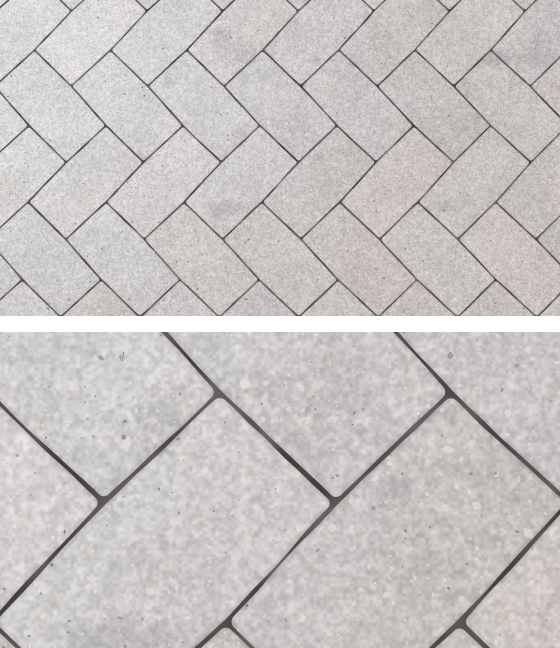
Top: the whole. Bottom: its middle third, enlarged.
A Shadertoy shader for this texture:

```glsl
// Pale concrete pavers laid in a diagonal herringbone, seen in slight perspective.
// Zigzag rows split the plane, slanted joints split each row into rounded bricks;
// hashed cells add pebbles and value noise adds grain, stains and uneven joints.

vec3 hash3(vec2 p) {
    vec3 a = fract(p.xyx * vec3(0.1031, 0.1030, 0.0973));
    a += dot(a, a.yxz + 33.33);
    return fract((a.xxy + a.yzz) * a.zyx);
}

float valueNoise(vec2 p) {
    vec2 cell = floor(p), f = fract(p);
    f = f * f * (3.0 - 2.0 * f);
    float low = mix(hash3(cell).x, hash3(cell + vec2(1, 0)).x, f.x);
    float high = mix(hash3(cell + vec2(0, 1)).x, hash3(cell + vec2(1, 1)).x, f.x);
    return mix(low, high, f.y);
}

// Horizontal place of the peaks of a zigzag; odd rows sit a little to the left
float peakX(float row) {
    return -0.382 - 0.03 * mod(row, 2.0);
}

// Returns brick column, row and distance inside its edge (saturating at 0.04)
vec3 herringbone(vec2 p) {
    float y = p.y + 1.408;
    float row = floor(y / 0.988);
    float zigzag = row * 0.988 + 0.95 * abs(fract(p.x - peakX(row) + 0.5) - 0.5);
    if (y < zigzag) row -= 1.0;

    // Mirrored brick frame, with its top corner at the origin
    float lean = 1.0 - 2.0 * mod(row, 2.0);
    float h = y - row * 0.988;
    float x = p.x - peakX(row);
    float slant = 0.916 * (h - 0.475);
    float column = floor(x - lean * slant + 0.5);
    float m = lean * (x - column);

    // Long and short sides
    float rise = 0.95 * m, below = 1.463 - h;
    float tail = 0.95 * (m - 0.47);
    float across = min(0.725 * min(h - rise, below + tail), 0.737 * (0.5 - abs(m - slant)));
    float along = 0.725 * min(h + rise, below - tail);
    float inside = 0.04 - length(max(0.04 - vec2(across, along), 0.0));
    return vec3(column, row, inside);
}

// Blends sparse, angular light, ochre and dark pebbles into the stone
vec3 addPebbles(vec3 stone, vec2 p, float pixel) {
    for (int layer = 0; layer < 3; layer++) {
        float density = 8.0 + 5.0 * float(layer);
        vec2 g = p * density + 17.3 * float(layer);
        vec3 place = hash3(floor(g) + 91.0);
        vec3 kind = hash3(floor(g) + 347.0);
        vec2 offset = fract(g) - 0.3 - 0.4 * place.xy;

        // Turned, stretched and chipped outline
        float turn = 6.28 * place.x;
        offset = mat2(cos(turn), sin(turn), -sin(turn), cos(turn)) * offset;
        offset.x *= 1.0 + 0.9 * place.y;
        float reach = mix(length(offset), abs(offset.x) + abs(offset.y), 0.4);
        reach += 0.08 * (valueNoise(g * 6.0) - 0.5);

        float dark = step(0.80, kind.z);
        float radius = mix(0.07, 0.24, pow(place.z, 3.0)) * (1.0 - 0.3 * dark);
        float soft = pixel * density * 0.8;
        float cover = 1.0 - smoothstep(radius - soft, radius + soft, reach);
        vec3 tint = mix(vec3(0.91, 0.89, 0.87), vec3(0.83, 0.76, 0.70), step(0.85, kind.y));
        tint = mix(tint, vec3(0.50, 0.48, 0.47), dark);
        stone = mix(stone, tint, cover * step(0.50, kind.x) * (0.4 + 0.4 * kind.y));
    }
    return stone;
}

void mainImage(out vec4 fragColor, in vec2 fragCoord) {
    vec2 uv = fragCoord / iResolution.xy;
    vec2 view = (fragCoord - 0.5 * iResolution.xy) / iResolution.y;
    float depth = -view.y;
    float pixel = 4.083 / iResolution.y;

    // Ground plane in units of the brick pitch, y pointing down
    vec2 p = 4.083 * vec2((view.x - 0.037) / (1.0 + 0.051 * depth),
                          depth * (1.0 - 0.0255 * depth));
    vec2 wobble = vec2(valueNoise(p * 4.0), valueNoise(p * 4.0 + 40.0)) - 0.5;
    vec3 brick = herringbone(p + 0.006 * wobble);
    vec3 tone = hash3(brick.xy + 60.0);

    // Stone: cool light from the upper left, brick tone, clouds and grain
    float glow = smoothstep(0.85, 0.0, length((uv - vec2(0.0, 0.85)) * vec2(1.0, 0.6)));
    vec3 stone = mix(vec3(0.776, 0.752, 0.744), vec3(0.860, 0.857, 0.862), glow);
    stone += 0.025 * (tone.x - 0.5) + 0.010 * (tone.y - 0.5) * vec3(1, 0, -1);
    stone += 0.04 * (valueNoise(p * 2.5 + 9.0) - 0.5);
    vec2 turned = mat2(0.8, 0.6, -0.6, 0.8) * p;
    stone += 0.04 * (valueNoise(turned * 17.0) - 0.5);
    stone += 0.09 * (valueNoise(turned * 40.0 + 5.0) - 0.5);
    stone += 0.09 * (valueNoise(p * 71.0 + 31.0) - 0.5);

    // Occasional grey stains
    float stain = smoothstep(0.75, 1.0, valueNoise(p * 3.1 + 70.0));
    stone *= 1.0 - 0.08 * stain * step(0.7, tone.z);
    stone = addPebbles(stone, p + 3.0 * brick.xy, pixel);

    // Worn rim and dark, uneven joint
    float gap = 0.005 + 0.007 * valueNoise(p * 7.0 + 20.0);
    stone *= mix(0.92, 1.0, smoothstep(gap, 0.032, brick.z));
    vec3 joint = mix(vec3(0.25, 0.23, 0.23), vec3(0.42, 0.40, 0.40), valueNoise(p * 9.0));
    float solid = smoothstep(gap - 0.7 * pixel, gap + 0.7 * pixel, brick.z);
    fragColor = vec4(mix(joint, stone, solid), 1.0);
}
```
